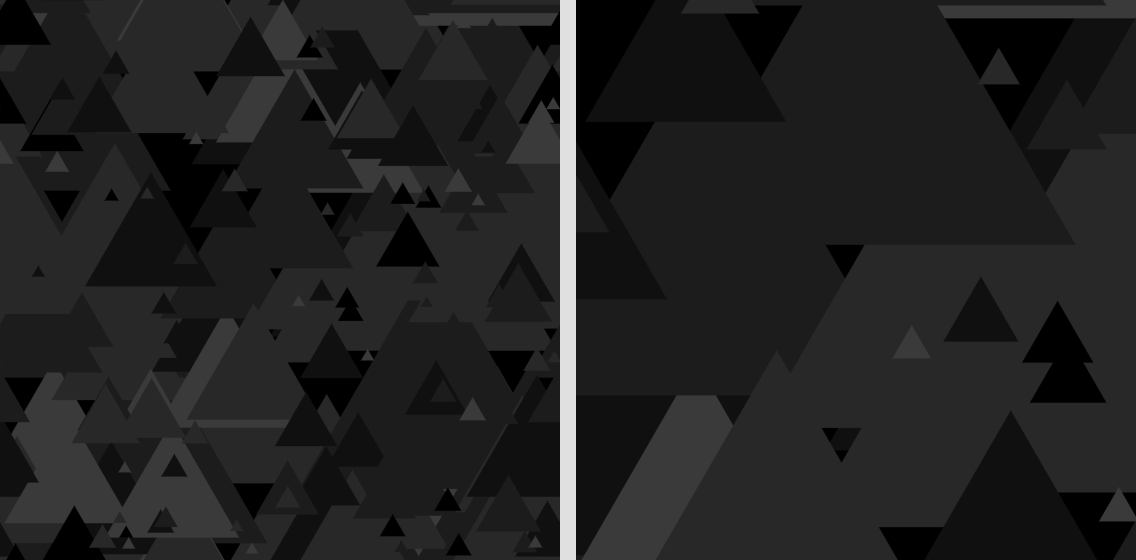
Left: the whole. Right: its middle third, enlarged.
This background is drawn by a WebGL 1 fragment shader. Its source:

```glsl
precision highp float;

uniform vec2 u_resolution;

const int MAX_TRIANGLES = 48;
const vec2 SPREAD = vec2(0.7549, 0.5698);  // low-discrepancy steps
const float GOLDEN = 0.618034;

vec2 hash22(vec2 p) {
  vec3 q = fract(p.xyx * vec3(0.1031, 0.1030, 0.0973));
  q += dot(q, q.yzx + 33.33);
  return fract((q.xx + q.yz) * q.zy);
}

// Upright equilateral triangle around its centroid
float triangleDistance(vec2 p, float width) {
  float inradius = width * 0.28868;
  return max(-p.y, abs(p.x) * 0.86603 + p.y * 0.5) - inradius;
}

// Picks one of five greys; limits are the cumulative shares of the darker ones
float greyTone(float pick, vec4 limits) {
  return dot(vec4(0.064, 0.047, 0.047, 0.07), step(limits, vec4(pick)));
}

// Paints one layer of similar triangles, wrapped at the unit tile
float paintLayer(float base, vec2 p, float pixel, int count, float width,
                 float seed, vec4 limits) {
  float grey = base;
  for (int i = 0; i < MAX_TRIANGLES; i++) {
    if (i >= count) break;
    float n = float(i);
    vec2 jitter = hash22(vec2(n + 1.0, seed));
    vec2 variation = hash22(vec2(n + 71.0, seed + 5.0));
    vec2 center = n * SPREAD + jitter * 0.35 + seed * 0.37;
    vec2 offset = fract(p - center + 0.5) - 0.5;
    float size = width * mix(0.92, 1.06, variation.x);
    float coverage = clamp(0.5 - triangleDistance(offset, size) / pixel, 0.0, 1.0);
    float pick = fract(n * GOLDEN + seed * 0.23 + variation.y * 0.12);
    grey = mix(grey, greyTone(pick, limits), coverage);
  }
  return grey;
}

void main() {
  vec2 p = gl_FragCoord.xy / u_resolution.y;
  float pixel = 1.2 / u_resolution.y;

  // Large shapes leave black gaps, smaller ones lie on top
  float grey = 0.0;
  grey = paintLayer(grey, p, pixel, 18, 0.46, 3.0, vec4(0.0, 0.11, 0.43, 0.84));
  grey = paintLayer(grey, p, pixel, 36, 0.24, 11.0, vec4(0.02, 0.13, 0.43, 0.84));
  grey = paintLayer(grey, p, pixel, 42, 0.12, 23.0, vec4(0.13, 0.46, 0.75, 0.92));
  grey = paintLayer(grey, p, pixel, 40, 0.046, 37.0, vec4(0.20, 0.42, 0.70, 0.88));
  grey = paintLayer(grey, p, pixel, 24, 0.024, 53.0, vec4(0.05, 0.15, 0.35, 0.55));

  gl_FragColor = vec4(vec3(grey), 1.0);
}
```
